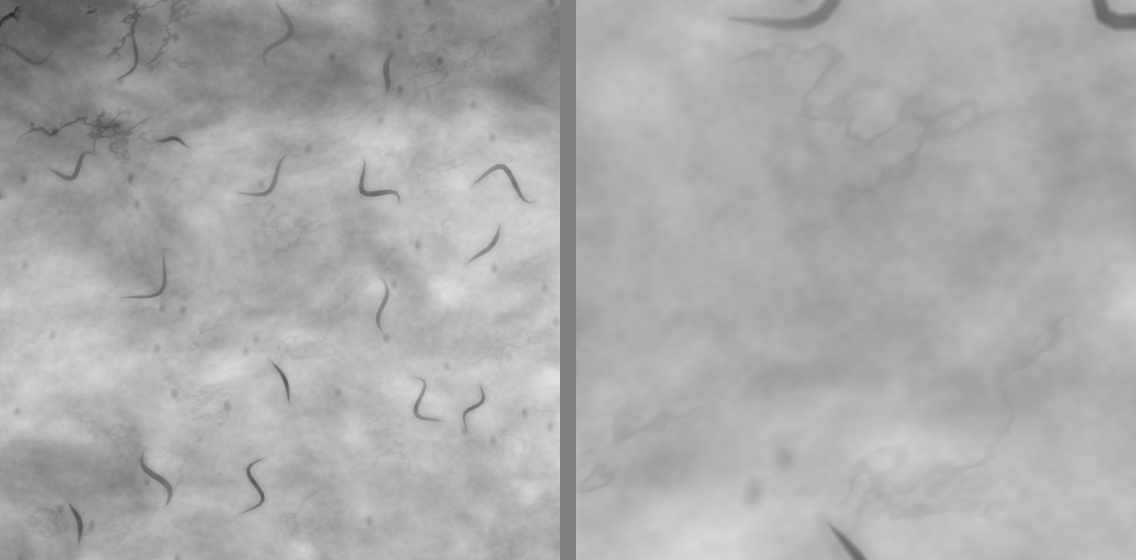
Left, the full canvas; right, a detail of the centre.
Write a three.js fragment shader that draws this texture.

```glsl
// Grey, cloudy film of soil under a lens with thin dark worms scattered on it.
// Layered noise makes the mottled ground, ridged noise its creases, cellular
// noise its specks; worms are tapered wavy strokes, one per cell of a grid.

varying vec2 vUv;

const float PI = 3.14159265;
const float GROUND_GREY = 0.695;
const float WORM_GREY = 0.33;
const float WORM_GRID = 5.0;
const int WORM_STEPS = 12;

float hash(vec2 p) {
  vec3 q = fract(vec3(p.xyx) * 0.1031);
  q += dot(q, q.yzx + 33.33);
  return fract((q.x + q.y) * q.z);
}

vec2 hash2(vec2 p) {
  return vec2(hash(p + 17.3), hash(p + 71.9));
}

mat2 rotation(float angle) {
  float c = cos(angle), s = sin(angle);
  return mat2(c, s, -s, c);
}

float valueNoise(vec2 p) {
  vec2 cell = floor(p), f = fract(p);
  f = f * f * (3.0 - 2.0 * f);
  float low = mix(hash(cell), hash(cell + vec2(1.0, 0.0)), f.x);
  float high = mix(hash(cell + vec2(0.0, 1.0)), hash(cell + 1.0), f.x);
  return mix(low, high, f.y);
}

// Layered noise, turned at each octave; mean 0.5
float layeredNoise(vec2 p) {
  float sum = 0.0, weight = 0.5, total = 0.0;
  for (int i = 0; i < 5; i++) {
    sum += weight * valueNoise(p);
    total += weight;
    weight *= 0.55;
    p = rotation(0.6) * p * 2.03 + 11.7;
  }
  return sum / total;
}

// Soft cellular dots, present in a share of the cells
float specks(vec2 p, float share, float radius) {
  vec2 home = floor(p);
  float ink = 0.0;
  for (int j = -1; j <= 1; j++)
    for (int i = -1; i <= 1; i++) {
      vec2 cell = home + vec2(float(i), float(j));
      float d = length(p - cell - hash2(cell));
      float present = step(hash(cell + 5.1), share);
      ink = max(ink, present * (1.0 - smoothstep(0.0, radius, d)));
    }
  return ink;
}

// Point on a wavy body, t from -0.5 to 0.5
vec2 bodyPoint(float t, float len, float sway, float waves, float phase) {
  float wave = sin(t * waves + phase) - sin(phase);
  return len * vec2(t, sway * wave);
}

// Darkness of one worm whose middle is the origin
float worm(vec2 p, vec2 seed) {
  float len = mix(0.045, 0.125, sqrt(hash(seed + 1.7)));
  float sway = mix(0.08, 0.24, hash(seed + 2.9));
  float waves = mix(3.5, 7.5, hash(seed + 4.3));
  float phase = 2.0 * PI * hash(seed + 6.1);
  float halfWidth = mix(0.0038, 0.0062, hash(seed + 8.7));
  float thickEnd = mix(-0.5, 0.5, hash(seed + 9.2));
  p = rotation(PI * (0.5 + 0.9 * (hash(seed + 3.1) - 0.5))) * p;

  float nearest = 1.0, along = 0.0;
  vec2 a = bodyPoint(-0.5, len, sway, waves, phase);
  for (int i = 1; i <= WORM_STEPS; i++) {
    float t = float(i) / float(WORM_STEPS);
    vec2 b = bodyPoint(t - 0.5, len, sway, waves, phase);
    vec2 ab = b - a;
    float h = clamp(dot(p - a, ab) / dot(ab, ab), 0.0, 1.0);
    float s = t + (h - 1.0) / float(WORM_STEPS);
    float taper = sqrt(max(sin(PI * s), 0.0)) * (1.0 + thickEnd * (s - 0.5));
    float d = length(p - a - ab * h) - halfWidth * taper;
    if (d < nearest) { nearest = d; along = s; }
    a = b;
  }
  float core = 1.0 - smoothstep(-0.003, 0.0025, nearest);
  float halo = 0.14 * (1.0 - smoothstep(0.0, 0.011, nearest));
  float fade = mix(0.5, 1.0, sin(PI * along));
  return max(core * fade, halo) * mix(0.5, 1.0, hash(seed + 7.7));
}

float wormField(vec2 uv, float share) {
  vec2 home = floor(uv * WORM_GRID);
  float ink = 0.0;
  for (int j = -1; j <= 1; j++)
    for (int i = -1; i <= 1; i++) {
      vec2 cell = home + vec2(float(i), float(j));
      if (hash(cell + 41.0) > share) continue;
      vec2 middle = (cell + mix(vec2(0.2), vec2(0.8), hash2(cell))) / WORM_GRID;
      ink = max(ink, worm(uv - middle, cell));
    }
  return ink;
}

void main() {
  vec2 uv = vUv;
  vec2 fromCorner = uv - vec2(0.0, 1.0);
  float corner = exp(-14.0 * dot(fromCorner, fromCorner));

  // Broad light: dim top, dark upper left, bright band across the middle
  float grey = GROUND_GREY + 0.05 * (uv.x - 0.5) - 0.17 * corner;
  grey -= 0.13 * smoothstep(0.6, 1.0, uv.y);
  grey -= 0.06 * (1.0 - smoothstep(0.0, 0.35, uv.y));

  // Clouds, mottling and fine grain
  vec2 flow = uv * vec2(0.85, 1.15);
  vec2 warp = vec2(valueNoise(uv * 6.0), valueNoise(uv * 6.0 + 31.0));
  grey += 0.38 * (layeredNoise(flow * 4.5 + 0.5 * warp) - 0.5);
  grey += 0.19 * (layeredNoise(flow * 21.0 + warp + 53.0) - 0.5);
  grey += 0.025 * (valueNoise(uv * 150.0) - 0.5);

  // Creases, strongest in the dark corner, and small specks
  float ridge = abs(2.0 * layeredNoise(rotation(-0.5) * uv * vec2(9.0, 15.0) + 80.0) - 1.0);
  float patchy = smoothstep(0.45, 0.75, valueNoise(uv * 13.0 + 7.0));
  grey -= (0.04 + 0.16 * corner) * patchy * (1.0 - smoothstep(0.0, 0.09, ridge));
  grey -= 0.10 * specks(uv * vec2(22.0, 16.0) + 0.4 * warp, 0.12, 0.22);
  grey += 0.06 * specks(flow * 12.0 + 2.0 * warp + 19.0, 0.2, 0.6);

  float ink = wormField(uv, 0.8) * (0.85 + 0.3 * valueNoise(uv * 70.0));
  grey = mix(grey, WORM_GREY, clamp(ink, 0.0, 1.0));
  gl_FragColor = vec4(vec3(clamp(grey, 0.0, 1.0)), 1.0);
}
```
